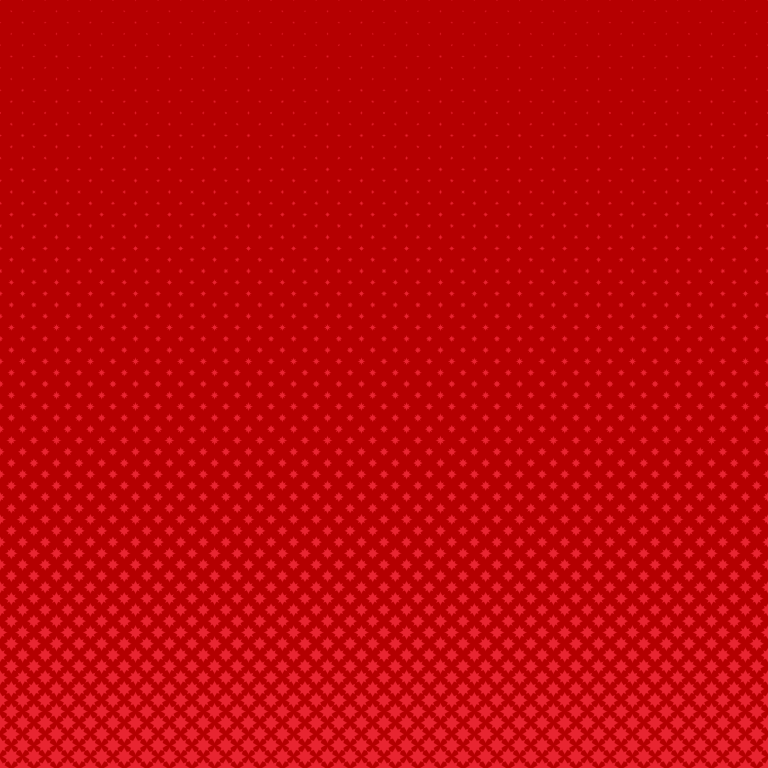
A Shadertoy shader for this pattern:

```glsl
// Red halftone: a staggered lattice of eight-pointed stars that swell from
// specks at the top to touching stars at the bottom. Each star is the union
// of two four-pointed stars, one turned by 45 degrees.

const float CELLS = 34.0;

// Approximate signed distance to a concave four-pointed star
float fourPointStar(vec2 p, float radius) {
    p = abs(p);
    return (max(p.x, p.y) + 1.63 * min(p.x, p.y) - radius) / 1.91;
}

float eightPointStar(vec2 p, float radius) {
    vec2 turned = vec2(p.x + p.y, p.y - p.x) * 0.70711;
    return min(fourPointStar(p, radius), fourPointStar(turned, radius * 0.87));
}

// One square grid of stars, sized by the height of each star's centre
float starGrid(vec2 p, vec2 offset) {
    vec2 center = floor(p - offset + 0.5) + offset;
    float depth = 1.0 - center.y / CELLS;
    float radius = 0.022 + 0.133 * depth + 0.243 * depth * depth;
    return eightPointStar(p - center, radius);
}

void mainImage(out vec4 fragColor, in vec2 fragCoord) {
    vec2 p = fragCoord / iResolution.y * CELLS;
    float pixel = CELLS / iResolution.y;

    // Two interleaved grids form the staggered rows
    float d = min(starGrid(p, vec2(0.0)), starGrid(p, vec2(0.5)));
    float coverage = 1.0 - smoothstep(-0.75 * pixel, 0.75 * pixel, d);

    vec3 deepRed = vec3(0.71, 0.0, 0.005);
    vec3 starRed = vec3(0.91, 0.14, 0.19);
    fragColor = vec4(mix(deepRed, starRed, coverage), 1.0);
}
```
